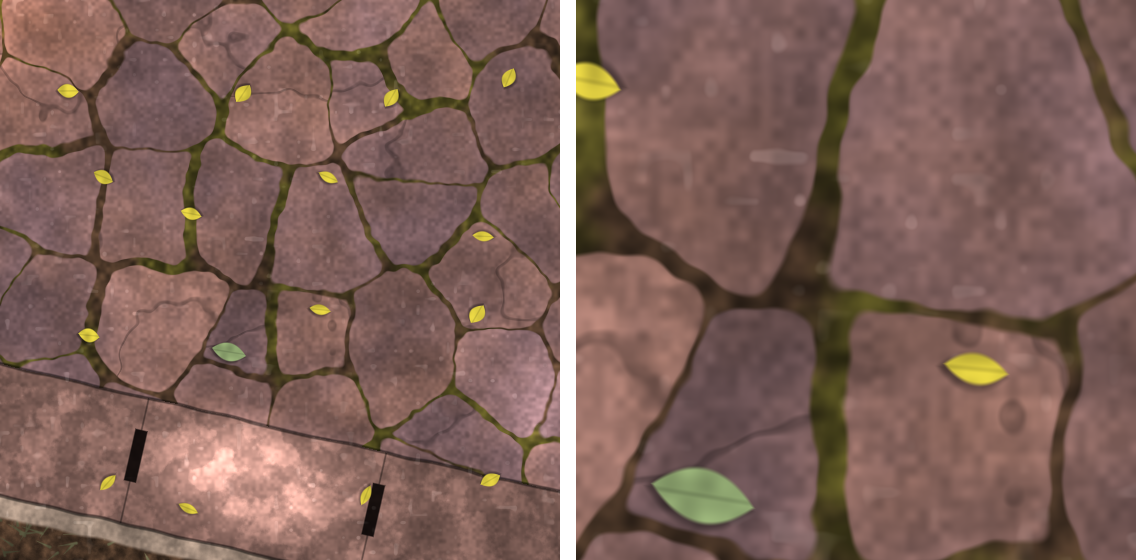
Left: the whole. Right: its middle third, enlarged.
Write a Shadertoy shader that draws this texture.

```glsl
const float CELLS = 5.8;  // flagstones across the canvas
const float THIN_GAP = 0.010, WIDE_GAP = 0.075;  // half joint widths, in cells
const float ROUNDING = 26.0;  // higher gives sharper stone corners
const float KERB_TOP = 0.349, SLAB_DEPTH = 0.228, LIP_DEPTH = 0.265;
const vec2 KERB_DIR = vec2(0.975, -0.222), KERB_UP = vec2(0.222, 0.975);
const float SLAB_LENGTH = 0.435, SLAB_START = 0.195;
const float LEAF_GRID = 4.0;
const vec2 FRESH_CELL = vec2(1.0);
const vec3 PLUM = vec3(0.435, 0.335, 0.345), RUST = vec3(0.535, 0.39, 0.35);
const vec3 SLAB = vec3(0.475, 0.355, 0.325), LIP = vec3(0.60, 0.52, 0.46);
const vec3 SOIL = vec3(0.28, 0.205, 0.15), MOSS = vec3(0.29, 0.27, 0.11);
const vec3 GRASS = vec3(0.47, 0.46, 0.33), SLOT = vec3(0.075, 0.05, 0.045);
const vec3 YELLOW = vec3(0.86, 0.79, 0.25), FRESH = vec3(0.56, 0.65, 0.44);

vec2 hash2(vec2 p) {
    vec3 q = fract(p.xyx * vec3(0.1031, 0.1030, 0.0973));
    q += dot(q, q.yzx + 33.33);
    return fract((q.xx + q.yz) * q.zy);
}
float hash1(vec2 p) { return hash2(p).x; }

float noise(vec2 p) {
    vec2 i = floor(p), f = fract(p);
    f = f * f * (3.0 - 2.0 * f);
    return mix(mix(hash1(i), hash1(i + vec2(1, 0)), f.x),
               mix(hash1(i + vec2(0, 1)), hash1(i + 1.0), f.x), f.y);
}

float fbm(vec2 p) {
    float sum = 0.0;
    for (float amp = 0.52; amp > 0.03; amp *= 0.5) {
        sum += amp * noise(p);
        p = mat2(1.6, 1.2, -1.2, 1.6) * p + 7.3;
    }
    return sum;
}

vec2 site(vec2 cell) { return cell + 0.05 + 0.9 * hash2(cell); }

// Distance to the joint, positive inside a stone; each shared edge has its own gap
float flagstones(vec2 p, out vec2 id) {
    float best = 9.0, sum = 0.0;
    for (int n = 0; n < 9; n++) {
        vec2 c = floor(p) + vec2(n % 3, n / 3) - 1.0;
        float d = distance(site(c), p);
        if (d < best) { best = d; id = c; }
    }
    vec2 a = site(id) - p;
    for (int n = 0; n < 25; n++) {
        if (n == 12) continue;
        vec2 c = id + vec2(n % 5, n / 5) - 2.0, b = site(c) - p;
        float h = hash1(id + c + 41.0), gap = mix(THIN_GAP, WIDE_GAP, h * h * h);
        sum += exp(-ROUNDING * (dot(0.5 * (a + b), normalize(b - a)) - gap));
    }
    return -log(sum) / ROUNDING;
}

vec3 paving(vec2 uv, float soft) {
    vec2 p = uv * CELLS + 3.0, id;
    vec2 warp = vec2(noise(p * 2.5), noise(p * 2.5 + 19.0)) - 0.5;
    vec2 chips = vec2(noise(p * 11.0), noise(p * 11.0 + 31.0)) - 0.5;
    float d = flagstones(p + 0.16 * warp + 0.035 * chips, id);
    float rust = 0.55 * hash1(id + 5.0) + 1.6 * (fbm(p * 1.3 + id) - 0.42);
    vec3 stone = mix(PLUM, RUST, clamp(rust, 0.0, 1.0)) * (0.92 + 0.16 * hash1(id + 11.0));
    // Split layers with a dark edge on some stones, then pale rims
    float layer = noise(p * 1.1 + id * 3.7) + 0.12 * noise(p * 7.0) - 0.62;
    float ledge = 0.07 * smoothstep(-0.01, 0.01, layer) - 0.22 * (1.0 - smoothstep(0.004, 0.022, abs(layer)));
    stone *= 1.0 + step(0.45, hash1(id + 23.0)) * ledge;
    float rim = smoothstep(0.0, 0.02, d) * (1.0 - smoothstep(0.025, 0.075, d));
    stone *= 1.0 + 0.13 * rim * noise(p * 5.0);
    vec3 joint = mix(SOIL, MOSS, smoothstep(0.42, 0.68, fbm(p * 1.5 + 50.0)));
    return mix(joint * (0.65 + 0.7 * noise(p * 16.0)), stone, smoothstep(-soft, soft, d / CELLS));
}

vec3 slabs(vec2 k, float soft) {
    float along = (k.x - SLAB_START) / SLAB_LENGTH;
    float x = (fract(along + 0.5) - 0.5) * SLAB_LENGTH;
    vec3 col = SLAB * (0.93 + 0.14 * hash1(vec2(floor(along), 4.0)));
    col *= 0.91 + 0.22 * smoothstep(0.45, 0.62, fbm(k * 26.0));
    col *= mix(0.62, 1.0, smoothstep(0.0, 0.003, abs(x)));
    vec2 box = abs(vec2(x, k.y + 0.105)) - vec2(0.011, 0.047);
    return mix(SLOT, col, smoothstep(-soft, soft, max(box.x, box.y)));
}

vec3 verge(vec2 uv, float soft) {
    vec3 col = SOIL * (0.4 + 1.2 * fbm(uv * 60.0));
    for (int i = 0; i < 32; i++) {
        vec2 h = hash2(vec2(i, 71)), q = uv - vec2(0.36, 0.09) * h;
        float a = 6.28 * hash1(vec2(i, 93));
        vec2 blade = vec2(cos(a), 0.6 * sin(a)) * (0.02 + 0.04 * h.y);
        float t = clamp(dot(q, blade) / dot(blade, blade), 0.0, 1.0);
        float d = length(q - t * blade) - 0.0025 * (1.0 - t);
        col = mix(GRASS * (0.6 + 0.5 * h.x), col, smoothstep(-soft, soft, d));
    }
    return col;
}

float leafShape(vec2 q, vec2 size) {
    float x = q.x / size.x;
    return max(abs(q.y + 0.15 * size.y * x) - size.y * (1.0 - x * x), abs(q.x) - size.x);
}

float glow(vec2 d, float radius) { return exp(-dot(d, d) / (radius * radius)); }

void mainImage(out vec4 fragColor, in vec2 fragCoord) {
    vec2 uv = fragCoord / iResolution.y;
    float soft = max(0.0018, 0.9 / iResolution.y);
    vec2 k = vec2(dot(uv, KERB_DIR), dot(uv - vec2(0.0, KERB_TOP), KERB_UP));
    float edge = k.y + 0.005 * (noise(uv * 22.0) - 0.5);
    // Ground layers
    vec3 col = edge > 0.0 ? paving(uv, soft) : slabs(k, soft);
    col = mix(LIP * (0.7 + 0.55 * fbm(uv * 35.0)), col, smoothstep(-soft, soft, edge + SLAB_DEPTH));
    col *= mix(0.5, 1.0, smoothstep(0.001, 0.005, min(abs(edge), abs(edge + SLAB_DEPTH))));
    col = mix(verge(uv, soft), col, smoothstep(-0.004, 0.004, edge + LIP_DEPTH));
    // Weathering, grain and dappled sunlight
    col *= (0.76 + 0.5 * fbm(uv * 17.0)) * (0.89 + 0.22 * noise(uv * 150.0));
    col += 0.12 * smoothstep(0.8, 0.95, noise(uv * 75.0)) * noise(uv * 9.0);
    vec2 s = (k - vec2(0.405, -0.092)) / vec2(0.165, 0.088);
    float sun = exp(-pow(dot(s, s), 1.4)) * (0.65 + 0.7 * fbm(uv * 9.0));
    col *= 1.0 + 0.95 * sun + 0.45 * glow(uv - vec2(1.0, 0.27), 0.095)
         + vec3(0.26, 0.18, 0.1) * glow(uv - vec2(0.0, 1.0), 0.17);
    // Fallen leaves, at most one in each grid cell
    vec2 cell = floor(uv * LEAF_GRID), centre = (cell + 0.2 + 0.6 * hash2(cell + 61.0)) / LEAF_GRID;
    bool fresh = cell == FRESH_CELL;
    if (fresh || hash1(cell + 83.0) < 0.85) {
        float a = 6.28 * hash1(cell + 97.0);
        vec2 q = mat2(cos(a), -sin(a), sin(a), cos(a)) * (uv - centre);
        vec2 size = fresh ? vec2(0.031, 0.016) : vec2(0.019, 0.007 + 0.007 * hash1(cell + 29.0));
        col *= mix(0.65, 1.0, smoothstep(-0.002, 0.005, leafShape(q + 0.002, size)));
        vec3 leaf = (fresh ? FRESH : YELLOW) * (0.86 + 0.25 * noise(uv * 90.0));
        leaf *= mix(0.88, 1.0, smoothstep(0.0, 0.0025, abs(q.y)));
        col = mix(leaf, col, smoothstep(-soft, soft, leafShape(q, size)));
    }
    fragColor = vec4(clamp(col, 0.0, 1.0), 1.0);
}
```
